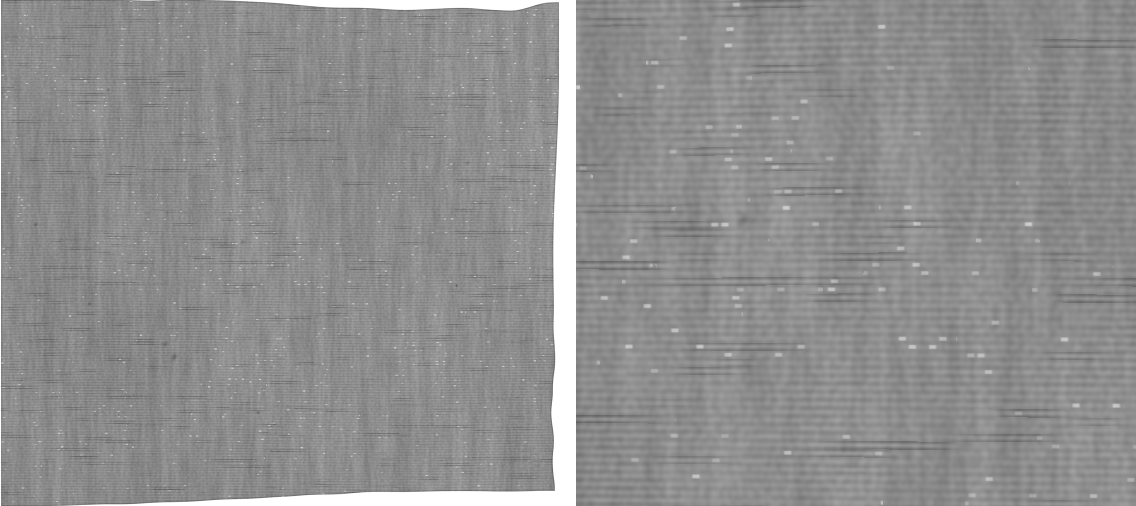
Left, the full canvas; right, a detail of the centre.
Reproduce this texture procedurally as a Shadertoy shader.

```glsl
const vec3  PAPER = vec3(1.0);
const float CLOTH_TONE = 0.549;
const float THREADS = 186.0;         // weft threads per canvas height
const float WEAVE_DEPTH = 0.021;
const float CLOUD_DEPTH = 0.035;
const float STREAK_DEPTH = 0.055;
const float WARP_DEPTH = 0.050;
const float GRAIN_DEPTH = 0.050;
const float DARK_PICK_DEPTH = 0.10;
const float FLECK_GAIN = 0.20;
const float FLECK_COLUMNS = 150.0;
const float FLECK_SHARE = 0.022;
const int   SPOTS = 10;
const float SPOT_DEPTH = 0.20;
const float HEM_WIDTH = 0.0018;
const float HEM_DEPTH = 0.13;
const float TAU = 6.2831853;

vec2 hash22(vec2 p) {
    vec3 q = fract(p.xyx * vec3(0.1031, 0.1030, 0.0973));
    q += dot(q, q.yzx + 33.33);
    return fract((q.xx + q.yz) * q.zy);
}

// Gradient noise, roughly -0.7 to 0.7
float noise(vec2 p) {
    vec2 i = floor(p), f = p - i;
    vec2 w = f * f * f * (f * (f * 6.0 - 15.0) + 10.0);
    vec4 g;
    for (int k = 0; k < 4; k++) {
        vec2 corner = vec2(k & 1, k >> 1);
        float angle = TAU * hash22(i + corner + 71.0).x;
        g[k] = dot(vec2(cos(angle), sin(angle)), f - corner);
    }
    return mix(mix(g.x, g.y, w.x), mix(g.z, g.w, w.x), w.y);
}

// Distance inside the uneven cut edges, in canvas heights
float clothInset(vec2 uv, float aspect) {
    float bottom = 0.029 * smoothstep(0.06, 0.8, uv.x)
                 + 0.003 * noise(vec2(uv.x * 12.0, 3.5));
    float top = 0.017 * smoothstep(0.18, 0.85, uv.x) - 0.012 * smoothstep(0.91, 0.98, uv.x)
              + 0.009 * noise(vec2(uv.x * 9.0, 8.5)) * smoothstep(0.2, 0.4, uv.x);
    float right = mix(0.012, 0.002, smoothstep(0.5, 0.85, uv.y))
                + 0.010 * noise(vec2(uv.y * 13.0, 5.5)) * (1.0 - smoothstep(0.2, 0.5, uv.y));
    float across = min(uv.x - 0.002, 1.0 - right - uv.x) * aspect;
    return min(across, min(uv.y - bottom, 1.0 - top - uv.y));
}

// Small dark slubs scattered over the cloth
float darkSpots(vec2 p, float aspect) {
    float sum = 0.0;
    for (int k = 0; k < SPOTS; k++) {
        vec2 seed = hash22(vec2(float(k) * 7.3 + 2.0, 19.0));
        vec2 form = hash22(vec2(float(k) * 3.1 + 5.0, 47.0));
        vec2 d = p - seed * vec2(aspect, 1.0);
        d.x += d.y * (form.y - 0.5);
        float radius = mix(0.0022, 0.006, form.x * form.x);
        sum += mix(0.5, 1.0, form.y) * exp(-dot(d, d) / (radius * radius));
    }
    return min(sum, 1.0);
}

void mainImage(out vec4 fragColor, in vec2 fragCoord) {
    vec2 uv = fragCoord / iResolution.xy;
    vec2 p = fragCoord / iResolution.y;
    float aspect = iResolution.x / iResolution.y;
    float pixel = 1.0 / iResolution.y;

    // Broad shading and vertical warp streaks
    float cloud = noise(p * vec2(5.0, 2.0) + 11.0);
    float streak = noise(p * vec2(48.0, 4.5) + 23.0);
    float warp = noise(p * vec2(150.0, 20.0) + 37.0);
    float grain = noise(p * vec2(210.0, 170.0));
    float tone = CLOTH_TONE + CLOUD_DEPTH * cloud + STREAK_DEPTH * streak
               + WARP_DEPTH * warp + GRAIN_DEPTH * grain
               + 0.012 * (smoothstep(0.1, 0.9, uv.x) - 0.5) + 0.012 * (uv.y - 0.5);

    // Horizontal weft threads
    float weft = p.y * THREADS + 0.7 * noise(p * vec2(3.0, 2.0));
    float row = floor(weft);
    float ridge = -cos(TAU * weft);
    float relief = 1.0 + 1.2 * noise(p * vec2(14.0, 20.0) + 53.0);
    tone += WEAVE_DEPTH * ridge * relief;

    // Broken dark picks in the gaps between threads
    float pick = noise(vec2(p.x * 11.0 + 90.0 * hash22(vec2(row, 4.0)).x, row + 0.5));
    tone -= DARK_PICK_DEPTH * smoothstep(0.27, 0.55, pick) * (0.5 - 0.5 * ridge);

    // Short bright flecks, gathered along the lighter streaks
    float column = p.x * FLECK_COLUMNS + 40.0 * hash22(vec2(row, 9.0)).y;
    vec2 chance = hash22(vec2(floor(column), row));
    float share = FLECK_SHARE * clamp(1.0 + 4.0 * streak + 2.0 * cloud, 0.1, 3.5);
    float across = 0.5 - abs(fract(column) - 0.5);
    float fleck = step(chance.x, share) * smoothstep(0.0, 0.3, across);
    tone += FLECK_GAIN * fleck * mix(0.4, 1.0, chance.y) * smoothstep(-0.6, 0.8, ridge);

    tone -= SPOT_DEPTH * darkSpots(p, aspect);

    // Hem shadow and white surround
    float inset = clothInset(uv, aspect);
    tone -= HEM_DEPTH * (1.0 - smoothstep(0.0, HEM_WIDTH + pixel, inset));
    float cover = smoothstep(-0.7 * pixel, 0.7 * pixel, inset);
    fragColor = vec4(mix(PAPER, vec3(tone), cover), 1.0);
}
```
